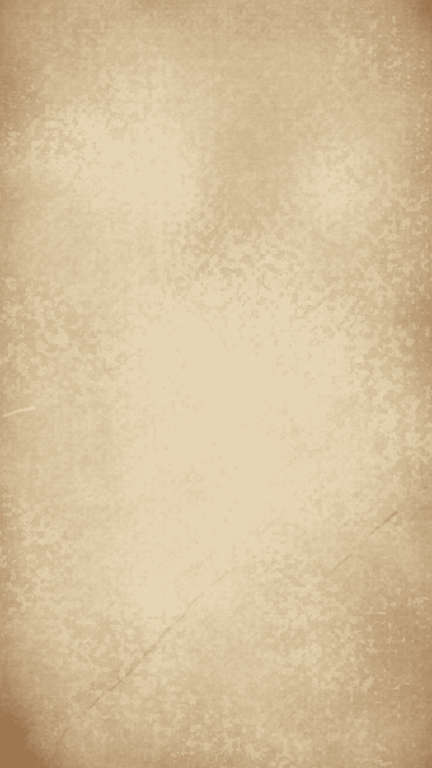
Give the GLSL for this texture, as a WebGL 1 fragment shader.

```glsl
precision highp float;
// Aged parchment: warm cream paper with browned edges, flaky mottling and fine creases.
uniform vec2 u_resolution;

float hash(vec2 p) {
  return fract(sin(dot(p, vec2(127.1, 311.7))) * 43758.5453);
}

float noise(vec2 p) {
  vec2 i = floor(p), f = fract(p);
  f = f * f * (3.0 - 2.0 * f);
  return mix(mix(hash(i), hash(i + vec2(1.0, 0.0)), f.x),
             mix(hash(i + vec2(0.0, 1.0)), hash(i + 1.0), f.x), f.y);
}

float fbm(vec2 p) {
  float sum = 0.0, amp = 0.5;
  for (int i = 0; i < 4; i++) {
    sum += amp * noise(p);
    p = mat2(1.6, 1.2, -1.2, 1.6) * p + 7.3;
    amp *= 0.5;
  }
  return sum / 0.9375;
}

float blob(vec2 p, vec2 center, vec2 radius) {
  vec2 d = (p - center) / radius;
  return exp(-dot(d, d));
}

// Thin wavering line between a and b, broken up along its length
float crease(vec2 p, vec2 a, vec2 b, float width) {
  vec2 ab = b - a;
  p += 0.014 * (vec2(noise(p * 22.0), noise(p * 22.0 + 40.0)) - 0.5);
  float t = clamp(dot(p - a, ab) / dot(ab, ab), 0.0, 1.0);
  float line = 1.0 - smoothstep(0.0, width, length(p - a - ab * t));
  return line * smoothstep(0.25, 0.65, noise(p * 38.0));
}

void main() {
  vec2 p = gl_FragCoord.xy / u_resolution.x;
  float top = u_resolution.y / u_resolution.x;

  // Browned edges, heaviest in the corners
  vec2 q = p + 0.08 * (vec2(fbm(p * 7.0), fbm(p * 7.0 + 20.0)) - 0.5);
  vec2 near = exp(-max(q, 0.0) / vec2(0.09, 0.13));
  vec2 far = exp(-max(vec2(1.0, top) - q, 0.0) / vec2(0.11, 0.20));
  float edge = near.x + near.y + far.x + far.y;

  // Broad cloudy stains and pale worn areas
  float tone = 0.90 - 0.50 * edge + 0.45 * (fbm(p * 5.0 + 3.0) - 0.5);
  tone += 0.16 * blob(p, vec2(0.53, 0.90), vec2(0.26, 0.24));
  tone += 0.16 * blob(p, vec2(0.76, 1.32), vec2(0.11, 0.12));
  tone += 0.18 * blob(p, vec2(0.33, 1.36), vec2(0.17, 0.15));
  tone += 0.10 * blob(p, vec2(0.28, 0.50), vec2(0.20, 0.20));
  tone -= 0.26 * blob(p, vec2(0.57, 1.36), vec2(0.14, 0.28));
  tone -= 0.26 * blob(p, vec2(0.93, 0.33), vec2(0.18, 0.22));
  tone -= 0.50 * blob(p, vec2(0.0), vec2(0.16, 0.20));

  // Flaked surface: small crisp grains where light and dark areas meet
  float flake = smoothstep(-0.06, 0.06, fbm(p * 92.0) - 0.5 + 0.45 * (tone - 0.74));
  float wear = mix(0.08, 0.24, smoothstep(0.35, 0.65, fbm(p * 4.0 + 11.0)));
  tone += wear * (flake - 0.6);

  // Woven fibres, slanted brushing and fine dust
  float weave = noise(p * vec2(170.0, 24.0)) + noise(p * vec2(24.0, 170.0)) - 1.0;
  float brushing = noise(vec2(p.x - p.y, 0.2 * (p.x + p.y)) * 120.0) - 0.5;
  float dust = noise(p * 230.0) + noise(p * 140.0 + 5.0) - 1.0;
  tone += 0.06 * weave + 0.07 * brushing + 0.12 * dust;

  // Dark diagonal creases and a pale scratch
  tone -= 0.26 * crease(p, vec2(0.76, 0.45), vec2(0.99, 0.65), 0.006);
  tone -= 0.20 * crease(p, vec2(0.13, 0.06), vec2(0.67, 0.60), 0.006);
  tone -= 0.08 * crease(p, vec2(0.10, 0.10), vec2(0.40, 0.32), 0.030);
  tone += 0.40 * crease(p, vec2(-0.02, 0.81), vec2(0.08, 0.83), 0.006);

  // Brown to cream, flattening out at the palest paper
  tone = clamp(tone, -0.3, 1.02);
  vec3 brown = vec3(0.69, 0.56, 0.41);
  vec3 tan_paper = vec3(0.81, 0.72, 0.57);
  vec3 cream = vec3(0.90, 0.83, 0.70);
  vec3 color = tone < 0.5 ? mix(brown, tan_paper, tone * 2.0)
                          : mix(tan_paper, cream, tone * 2.0 - 1.0);
  gl_FragColor = vec4(color, 1.0);
}
```
